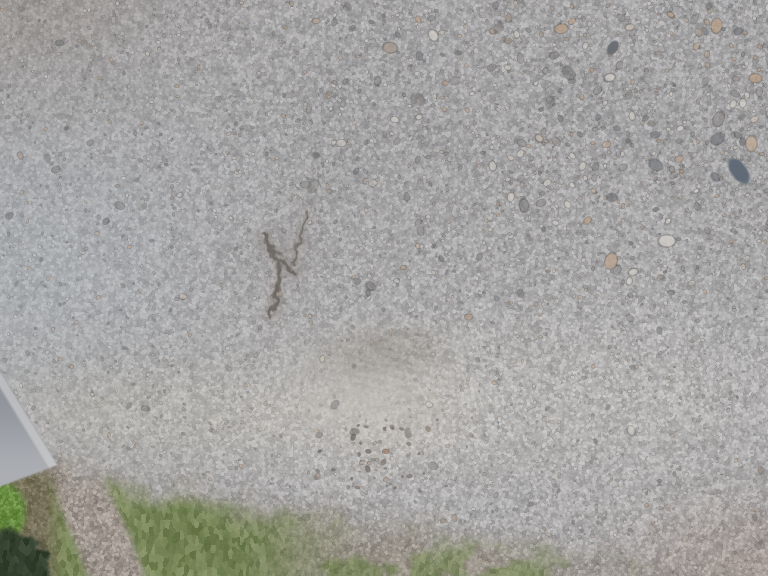
Reproduce this texture procedurally as a Shadertoy shader.

```glsl
// Weathered asphalt with embedded pebbles, a crack, pale dust and a grassy verge.

vec3 hash3(vec2 c) {
    vec3 q = fract(c.xyx * vec3(.1031, .103, .0973));
    q += dot(q, q.yxz + 33.33);
    return fract((q.xxy + q.yzz) * q.zyx);
}

mat2 turn(float a) { return mat2(cos(a), -sin(a), sin(a), cos(a)); }

// Cellular noise: distance to the nearest seed, random tone of its cell
vec2 cells(vec2 g) {
    vec2 best = vec2(9., 0.);
    for (int i = 0; i < 9; i++) {
        vec2 c = floor(g) + vec2(i % 3 - 1, i / 3 - 1);
        vec3 h = hash3(c + 200.);
        float d = length(g - c - h.xy);
        if (d < best.x) best = vec2(d, h.z);
    }
    return best;
}

// Layered sines for slow variation
float waves(vec2 p) {
    float sum = 0., amp = .5;
    for (int i = 0; i < 4; i++) {
        sum += amp * sin(p.x + 1.7 * sin(p.y * .8)) * cos(p.y + 1.3 * sin(p.x * .7));
        p = mat2(1.5, 1.1, -1.1, 1.5) * p + 2.3;
        amp *= .55;
    }
    return sum;
}

// Soft spot: centre in xy, size in zw
float blob(vec2 p, vec4 s) {
    vec2 q = (p - s.xy) / s.zw;
    return exp(-dot(q, q));
}

float segment(vec2 p, vec2 a, vec2 b) {
    vec2 d = b - a;
    return length(p - a - d * clamp(dot(p - a, d) / dot(d, d), 0., 1.));
}

float pebble(vec2 p, vec2 centre, float angle, vec2 radii) {
    return 1. - smoothstep(.75, 1.15, length(turn(angle) * (p - centre) / radii));
}

// Scattered rounded stones: colour and coverage
vec4 stones(vec2 p, float freq, float keep) {
    vec2 g = p * freq;
    float soft = .05 + .7 * freq / iResolution.y;
    vec4 result = vec4(0.);
    for (int i = 0; i < 9; i++) {
        vec2 c = floor(g) + vec2(i % 3 - 1, i / 3 - 1);
        vec3 h = hash3(c + 100.), k = hash3(c + 357.);
        vec2 d = turn(6.283 * h.z) * (g - c - .2 - .6 * h.xy);
        float cover = 1. - smoothstep(-soft, soft, length(d * vec2(1., 1.4)) - .17 - .24 * k.x * k.x);
        vec3 tint = mix(vec3(.45, .46, .48), vec3(.57, .56, .56), smoothstep(0., .3, k.z));
        tint = mix(tint, vec3(.72, .61, .51), smoothstep(.4, .55, k.z));
        tint = mix(tint, vec3(.83, .81, .78), smoothstep(.62, .8, k.z));
        result = mix(result, vec4(tint, 1.), cover * smoothstep(-.04, .04, keep - k.y));
    }
    return result;
}

vec3 road(vec2 p, float slow, float grain) {
    // Broad tones
    vec3 col = vec3(.648, .643, .648) + .012 * slow;
    col = mix(col, vec3(.67, .685, .7), .8 * blob(p, vec4(.06, .52, .3, .3)));
    col = mix(col, vec3(.6, .58, .565), .8 * blob(p, vec4(0., 1.03, .3, .18)));
    col = mix(col, vec3(.715, .71, .705), .8 * blob(p, vec4(1., .3, .6, .22)));
    col = mix(col, vec3(.7, .69, .67), .8 * blob(p, vec4(.25, .28, .3, .09)));
    col = mix(col, vec3(.755, .74, .72), .85 * blob(p + .03 * slow, vec4(.65, .29, .2, .09)));
    col = mix(col, vec3(.64, .59, .56), .7 * blob(p, vec4(1.3, .02, .2, .1)));

    // Brown scuff with tyre streaks
    col = mix(col, vec3(.61, .59, .565), .65 * blob(p + .02 * slow, vec4(.66, .385, .1, .04)));
    col -= .018 * sin((p.y + .22 * p.x) * 420. + 2. * slow) * blob(p, vec4(.78, .35, .17, .05));

    // Grain, and stones growing toward the upper right
    float clean = 1. - .65 * blob(p, vec4(.64, .33, .15, .1));
    float near = smoothstep(.3, 1.15, p.x) * smoothstep(.38, .68, p.y + .08 * slow);
    col += grain * clean * mix(.7, 1., smoothstep(0., .6, p.x));
    vec4 s = stones(p, 92., .16 + .1 * near);
    col = mix(col, s.rgb, .55 * s.a * clean);
    s = stones(p + 3., 46., .04 + .36 * near);
    col = mix(col, s.rgb, .62 * s.a);
    s = stones(p + 7., 27., .2 * near - .03);
    col = mix(col, s.rgb, .7 * s.a);
    s = stones(p + 5., 68., .65 * blob(p + .02 * slow, vec4(.66, .215, .1, .05)) - .05);
    col = mix(col, s.rgb * vec3(.84, .77, .73), .7 * s.a);
    col = mix(col, vec3(.38, .42, .47), pebble(p, vec2(1.283, .703), -.95, vec2(.027, .014)));
    col = mix(col, vec3(.42, .43, .45), pebble(p, vec2(1.064, .917), 1., vec2(.014, .009)));

    // Branching crack
    vec2 w = p + .012 * vec2(waves(p * 70.), waves(p * 70. + 9.));
    float crack = min(segment(w, vec2(.455, .59), vec2(.51, .525)), segment(w, vec2(.485, .545), vec2(.472, .45)));
    crack = min(crack, segment(w, vec2(.51, .54), vec2(.53, .63)) + .002);
    col = mix(col, vec3(.55, .52, .49), .5 * exp(-crack * 70.));
    return mix(col, vec3(.36, .34, .32), .7 - .7 * smoothstep(.001, .007, crack));
}

void mainImage(out vec4 fragColor, in vec2 fragCoord) {
    vec2 p = fragCoord / iResolution.y, fine = cells(p * 185.);
    float slow = waves(p * 9.);
    float grain = .13 * (fine.y - .5) + .06 * (cells(p * 85.).y - .5) - .07 * (fine.x - .45);
    vec3 col = road(p, slow, grain);

    // Soil, grass and a gravel strip
    float depth = .195 - .165 * p.x - p.y + .025 * waves(p * 30.), soil = smoothstep(-.05, .05, depth);
    float blades = cells(p * vec2(130., 75.) + slow).y, clump = smoothstep(-.05, .3, waves(p * 22. + 4.));
    float gravel = 1. - smoothstep(.035, .06, abs(p.x - .205 + .42 * p.y + .01 * slow));
    float grass = smoothstep(-.015, .04, depth) * mix(1., .75 * clump, smoothstep(.38, .65, p.x));
    vec3 green = mix(vec3(.35, .43, .22), vec3(.53, .59, .39), blades) + .05 * slow;
    col = mix(col, vec3(.58, .55, .5) + grain, soil * (.75 - .4 * smoothstep(.8, 1.2, p.x)));
    col = mix(col, green, grass * (.85 - .75 * gravel));
    col = mix(col, vec3(.63, .59, .57) + 1.3 * grain, .8 * gravel * soil);

    // Bank and shrub
    col = mix(col, vec3(.46, .41, .35) + grain, .8 * soil * (1. - smoothstep(.07, .12, p.x)));
    col = mix(col, vec3(.4, .54, .25) + grain, smoothstep(.3, .6, blob(p, vec4(0., .11, .05, .06))));
    float shrub = smoothstep(.35, .55, blob(p + .015 * waves(p * 60.), vec4(.02, .015, .075, .075)));
    col = mix(col, vec3(.16, .21, .14) + .1 * blades, shrub);

    // Distant lane with a pale rim
    float rim = (.357 - 1.64 * p.x - p.y) / 1.92;
    vec3 lane = mix(vec3(.67, .68, .7), vec3(.57, .58, .61), smoothstep(.17, .32, p.y));
    lane = mix(lane, vec3(.8), .7 - .7 * smoothstep(.004, .011, abs(rim - .008)));
    col = mix(col, lane, smoothstep(-.003, .003, min(rim, p.y - .155 - .38 * p.x)));
    fragColor = vec4(col, 1.);
}
```
